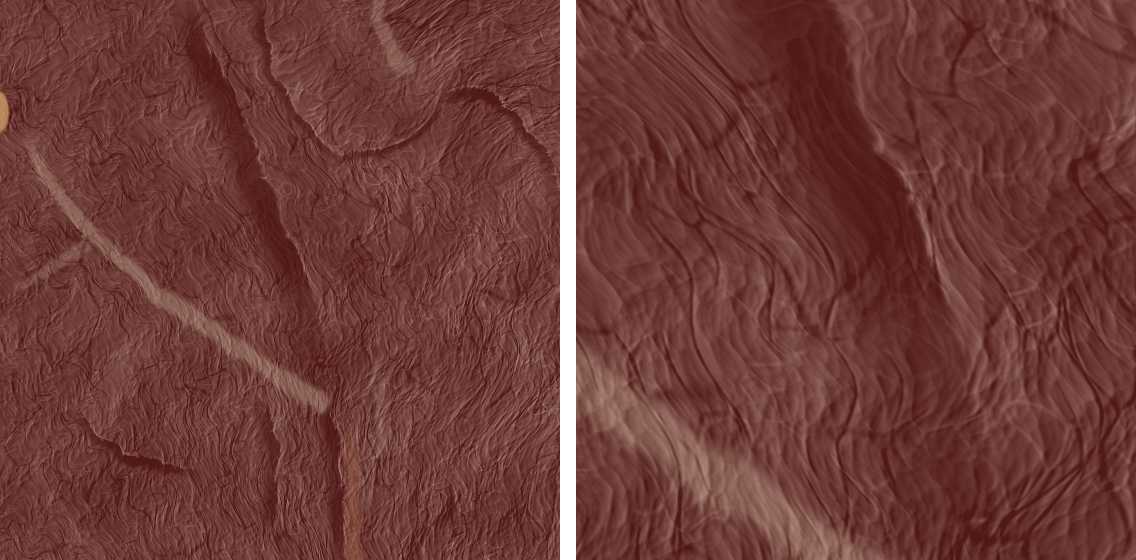
Left, the full canvas; right, a detail of the centre.
This texture is drawn by a WebGL 1 fragment shader. Its source:

```glsl
precision highp float;
uniform vec2 u_resolution;
const vec3 DEEP_RED = vec3(0.345, 0.135, 0.125);
const vec3 DRY_PINK = vec3(0.60, 0.43, 0.395);
const vec3 PALE_FAT = vec3(0.59, 0.44, 0.39);
const vec3 TAN_FAT = vec3(0.55, 0.33, 0.25);
const vec3 CREAM = vec3(0.72, 0.53, 0.37);

vec2 hash2(vec2 p) {
  vec2 k = vec2(dot(p, vec2(127.1, 311.7)), dot(p, vec2(269.5, 183.3)));
  return fract(sin(k) * 43758.55);
}
// Squared distances to the two nearest cell points
vec2 cells(vec2 p) {
  vec2 id = floor(p), f = fract(p), near = vec2(4.0);
  for (int i = 0; i < 9; i++) {
    float n = float(i);
    vec2 g = vec2(mod(n, 3.0), floor((n + 0.5) / 3.0)) - 1.0;
    vec2 r = g + hash2(id + g) - f;
    float d = dot(r, r);
    near = d < near.x ? vec2(d, near.x) : vec2(near.x, min(near.y, d));
  }
  return near;
}
// Thin broken lines along cell borders
float cracks(vec2 p, float width) {
  vec2 d = sqrt(cells(p));
  float gaps = smoothstep(-0.1, 0.4, sin(p.x * 1.3 + 2.0 * sin(p.y * 1.7)));
  return gaps * (1.0 - smoothstep(0.0, width, d.y - d.x));
}
// Layered sines that curl the fibres
vec2 curl(vec2 p) {
  p += 0.030 * sin(p.yx * 9.0 + vec2(0.7, 2.1));
  p += 0.010 * sin(p.yx * 27.0 + p * 14.0 + vec2(3.1, 0.4));
  p += 0.005 * sin(p.yx * 67.0 - p * 43.0 + vec2(1.3, 5.2));
  return p;
}
// Wrinkle height drawn out along the second axis, crack depth, pale ridges
vec3 relief(vec2 f) {
  float crack = max(cracks(f * vec2(17.0, 6.0), 0.075), 0.8 * cracks(f * vec2(36.0, 18.0) + 5.0, 0.13));
  float ridge = cracks(vec2(f.x + 0.4 * f.y, f.y - 0.3 * f.x) * vec2(46.0, 30.0) + 11.0, 0.16);
  float h = 2.0 * cells(f * vec2(9.0, 4.0)).x
          + 0.9 * cells(f * vec2(24.0, 11.0) + 7.0).x
          + 0.70 * cells(f * vec2(56.0, 30.0) + 19.0).x
          + 0.56 * cells(f * vec2(108.0, 66.0) + 31.0).x
          + 0.26 * cells(f * vec2(180.0, 120.0) + 43.0).x;
  return vec3(h - 0.17 * crack + 0.08 * ridge, crack, ridge);
}
// Leaning fibres, with cross folds at the upper right
vec3 surface(vec2 p) {
  vec2 q = curl(p);
  float lean = mix(0.6, 0.05, smoothstep(0.0, 1.0, p.x));
  vec2 fibre = vec2(q.x + lean * (q.y - 0.5), q.y - 0.3 * q.x);
  vec2 fold = vec2(q.y - 0.25 * q.x, q.x + 0.3 * q.y) + 3.0;
  return mix(relief(fibre), relief(fold), smoothstep(1.3, 1.55, p.x * 0.8 + p.y));
}
// Signed distance to a quadratic curve, and the position along it
vec2 curve(vec2 p, vec2 a, vec2 b, vec2 c) {
  vec2 best = vec2(9.0, 0.0), last = a;
  for (int i = 1; i <= 12; i++) {
    float t = float(i) / 12.0;
    vec2 next = mix(mix(a, b, t), mix(b, c, t), t);
    vec2 e = next - last, w = p - last;
    float h = clamp(dot(w, e) / dot(e, e), 0.0, 1.0);
    float d = length(w - e * h);
    float side = e.x * w.y < e.y * w.x ? -1.0 : 1.0;
    if (d < abs(best.x)) best = vec2(d * side, t - (1.0 - h) / 12.0);
    last = next;
  }
  return best;
}
// Dark furrow, soft on one side, with a broken light rim on the other
float crease(vec2 p, vec2 a, vec2 b, vec2 c, float w) {
  vec2 v = curve(p, a, b, c);
  float furrow = smoothstep(-1.9 * w, -0.2 * w, v.x) * (1.0 - smoothstep(0.7 * w, w, v.x));
  float rim = (1.0 - smoothstep(0.0, 0.003, abs(v.x - w - 0.002))) * (0.6 + 0.4 * sin(v.y * 31.0));
  return (0.42 * rim - 0.36 * furrow) * smoothstep(0.0, 0.2, v.y) * (1.0 - smoothstep(0.7, 1.0, v.y));
}
float strand(vec2 p, vec2 a, vec2 b, vec2 c, float w) {
  vec2 v = curve(p, a, b, c);
  w *= mix(0.55, 1.0, v.y);
  return (1.0 - smoothstep(0.4 * w, w, abs(v.x))) * smoothstep(0.0, 0.15, v.y);
}

void main() {
  vec2 p = gl_FragCoord.xy / u_resolution;
  // Side light over the wrinkles
  vec3 s = surface(p);
  float slope = clamp(s.x - surface(p + vec2(-0.0020, 0.0008)).x, -0.4, 0.4);
  vec2 m = curl(p);
  vec2 q = p + 0.35 * (m - p) + vec2(0.008, 0.006) * (s.x - 1.0);
  // Furrows between the muscles
  float furrows = crease(q, vec2(0.29, 1.04), vec2(0.49, 0.68), vec2(0.57, 0.28), 0.024)
    + crease(q, vec2(0.44, 1.04), vec2(0.52, 0.76), vec2(0.65, 0.71), 0.009)
    + crease(q, vec2(0.60, 0.73), vec2(0.77, 0.71), vec2(0.81, 0.86), 0.006)
    + crease(q, vec2(0.78, 0.82), vec2(0.93, 0.88), vec2(1.02, 0.58), 0.009)
    + crease(q, vec2(0.11, 0.28), vec2(0.24, 0.13), vec2(0.38, 0.14), 0.008)
    + crease(q, vec2(0.43, 0.30), vec2(0.55, 0.17), vec2(0.47, 0.03), 0.012)
    + crease(q, vec2(0.56, 0.34), vec2(0.63, 0.18), vec2(0.61, -0.1), 0.014);
  float grain = 1.0 - 0.65 * clamp(-2.6 * furrows, 0.0, 1.0);
  // Broad patches and dry sheen
  float patches = sin(m.x * 11.0 + 3.0 * sin(m.y * 7.0)) * sin(m.y * 13.0 + 2.0 * sin(m.x * 9.0 + 1.0));
  float dry = 0.5 + 0.5 * sin(m.x * 23.0 + 2.0 * sin(m.y * 15.0 + 0.6));
  dry *= smoothstep(0.3, 0.9, p.x + 0.25 * patches);
  float tone = 0.30 + 0.10 * patches + furrows + grain * slope * (1.25 + 0.5 * dry);
  tone += grain * (0.07 * (s.x - 1.0) + 0.09 * dry - 0.24 * s.y + (0.13 + 0.12 * dry) * s.z);
  vec3 color = mix(DEEP_RED, DRY_PINK, clamp(tone, -0.12, 1.15));
  // Fat strands over the muscle
  float fat = strand(q, vec2(0.065, 0.79), vec2(0.08, 0.53), vec2(0.57, 0.29), 0.026);
  fat = max(fat, 0.6 * strand(q, vec2(0.01, 0.50), vec2(0.08, 0.52), vec2(0.145, 0.55), 0.017));
  fat = max(fat, 0.8 * strand(q, vec2(0.66, 1.05), vec2(0.68, 0.94), vec2(0.73, 0.89), 0.022));
  fat = max(fat, 0.4 * strand(q, vec2(0.65, 0.38), vec2(0.68, 0.30), vec2(0.69, 0.20), 0.017));
  float tan_strip = strand(q, vec2(0.63, 0.25), vec2(0.65, 0.12), vec2(0.64, -0.05), 0.024);
  float nub = 1.0 - smoothstep(0.016, 0.021, length((p - vec2(-0.003, 0.80)) * vec2(1.0, 0.5)));
  color = mix(color, PALE_FAT + 0.3 * slope - 0.06 * s.y, 0.8 * fat);
  color = mix(color, TAN_FAT + 0.25 * slope, 0.6 * tan_strip);
  gl_FragColor = vec4(mix(color, CREAM + 0.1 * slope, nub), 1.0);
}
```
